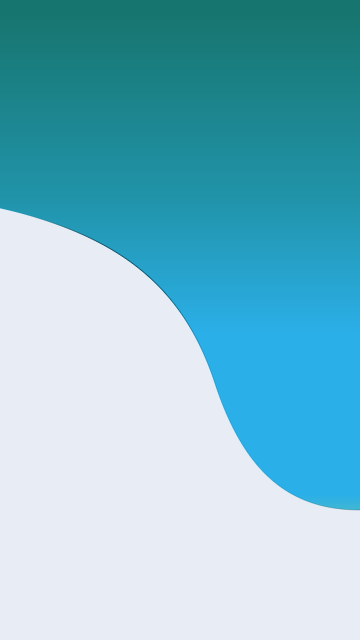
A WebGL 2 fragment shader for this background:

```glsl
#version 300 es
precision highp float;
// A teal-to-sky vertical gradient above a pale, S-shaped hill.
// The hill's edge is two joined cubic Bezier curves, solved for height at
// each x, with a thin dark rim that fades along the slope.

uniform vec2 u_resolution;
out vec4 outColor;

// Lengths are fractions of the canvas height; the design is 9:16.
const float ASPECT = 0.5625;

// Hill outline: crest, joint and foot, with their curve handles
const vec2 CREST = vec2(0.0, 0.6745);
const vec2 CREST_HANDLE = vec2(0.1953, 0.6315);
const vec2 JOINT_HANDLE_A = vec2(0.2891, 0.5443);
const vec2 JOINT = vec2(0.3359, 0.4010);
const vec2 JOINT_HANDLE_B = vec2(0.3828, 0.2578);
const vec2 FOOT_HANDLE = vec2(0.4557, 0.2031);
const vec2 FOOT = vec2(ASPECT, 0.2031);

// Colours and the heights of the gradient stops
const vec3 PALE = vec3(0.910, 0.925, 0.961);
const vec3 DEEP_TEAL = vec3(0.092, 0.460, 0.436);
const vec3 MID_TEAL = vec3(0.129, 0.580, 0.667);
const vec3 SKY = vec3(0.169, 0.686, 0.910);
const vec3 FOOT_GLOW = vec3(0.255, 0.718, 0.820);
const vec3 RIM = vec3(0.06, 0.25, 0.30);
const float TOP_STOP = 0.978;
const float MID_STOP = 0.6875;
const float SKY_STOP = 0.479;
const float GLOW_TOP = 0.226;
const float GLOW_BOTTOM = 0.203;
const float RIM_WIDTH = 0.0013;
const int SOLVE_STEPS = 16;

vec2 bezier(vec2 a, vec2 b, vec2 c, vec2 d, float t) {
    float s = 1.0 - t;
    return s * s * s * a + 3.0 * s * s * t * b + 3.0 * s * t * t * c + t * t * t * d;
}

vec2 bezierTangent(vec2 a, vec2 b, vec2 c, vec2 d, float t) {
    float s = 1.0 - t;
    return s * s * (b - a) + 2.0 * s * t * (c - b) + t * t * (d - c);
}

// Signed distance to a curve that runs left to right; positive above it
float curveDistance(vec2 p, vec2 a, vec2 b, vec2 c, vec2 d) {
    float low = 0.0, high = 1.0;
    for (int i = 0; i < SOLVE_STEPS; i++) {
        float middle = 0.5 * (low + high);
        if (bezier(a, b, c, d, middle).x < p.x) low = middle;
        else high = middle;
    }
    float t = 0.5 * (low + high);
    vec2 tangent = normalize(bezierTangent(a, b, c, d, t));
    return (p.y - bezier(a, b, c, d, t).y) * tangent.x;
}

float hillDistance(vec2 p) {
    return p.x < JOINT.x
        ? curveDistance(p, CREST, CREST_HANDLE, JOINT_HANDLE_A, JOINT)
        : curveDistance(p, JOINT, JOINT_HANDLE_B, FOOT_HANDLE, FOOT);
}

vec3 skyColor(float y) {
    vec3 upper = mix(MID_TEAL, DEEP_TEAL, clamp((y - MID_STOP) / (TOP_STOP - MID_STOP), 0.0, 1.0));
    vec3 color = mix(SKY, upper, clamp((y - SKY_STOP) / (MID_STOP - SKY_STOP), 0.0, 1.0));
    return mix(color, FOOT_GLOW, clamp((GLOW_TOP - y) / (GLOW_TOP - GLOW_BOTTOM), 0.0, 1.0));
}

void main() {
    vec2 p = gl_FragCoord.xy / u_resolution * vec2(ASPECT, 1.0);
    float pixel = 1.0 / u_resolution.y;
    float d = hillDistance(p);

    // Sky above, pale hill below
    float above = clamp(d / pixel + 0.5, 0.0, 1.0);
    vec3 color = mix(PALE, skyColor(p.y), above);

    // Rim: pixel coverage of a thin band, strongest on the upper slope
    float coverage = clamp((0.5 * (RIM_WIDTH + pixel) - abs(d)) / pixel, 0.0, min(1.0, RIM_WIDTH / pixel));
    float strength = smoothstep(0.0, 0.17, p.x) * mix(1.0, 0.3, smoothstep(0.23, 0.36, p.x));
    color = mix(color, RIM, coverage * strength);

    outColor = vec4(color, 1.0);
}
```
